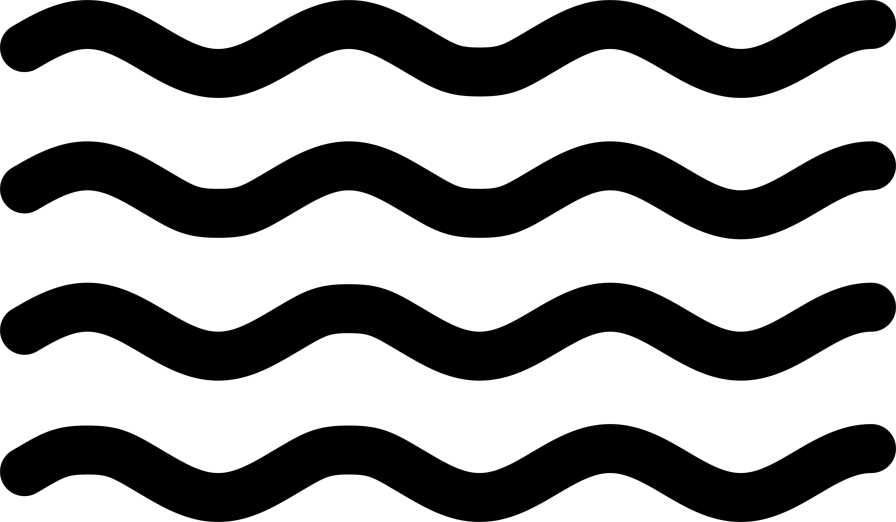
A Shadertoy shader for this pattern:

```glsl
const float PI = 3.14159265;
const float ASPECT = 12.0 / 7.0;     // canvas width when its height is 1
const float RADIUS = 0.0469;         // half of the stroke width
const float AMPLITUDE = 0.0469;
const float WAVELENGTH = 0.5;
const float FIRST_CREST = 0.1674;
const int ROWS = 4;
const int STEPS = 24;

// Bit n marks the n-th half wave of a row as slightly flattened
const int FLAT_BENDS[ROWS] = int[ROWS](8, 10, 4, 5);

float segmentDistance(vec2 p, vec2 a, vec2 b) {
    vec2 ab = b - a;
    float t = clamp(dot(p - a, ab) / max(dot(ab, ab), 1e-9), 0.0, 1.0);
    return length(p - a - ab * t);
}

// Centre line of a wave, relative to its mean height
float waveHeight(float x, int flatBends) {
    float phase = 2.0 * PI * (x - FIRST_CREST) / WAVELENGTH;
    int bend = max(int(floor(phase / PI + 0.5)), 0);
    float flatten = 0.06 * float((flatBends >> bend) & 1);
    float c = cos(phase);
    return AMPLITUDE * (c - flatten * cos(3.0 * phase) * c * c);
}

vec2 wavePoint(float x, int flatBends) {
    float cx = clamp(x, RADIUS, ASPECT - RADIUS);
    return vec2(cx, waveHeight(cx, flatBends));
}

// Round-capped stroke following the nearby part of the wave
float waveDistance(vec2 p, int flatBends) {
    float reach = 1.3 * RADIUS;
    float nearest = 1.0;
    vec2 a = wavePoint(p.x - reach, flatBends);
    for (int i = 1; i <= STEPS; i++) {
        float offset = reach * (2.0 * float(i) / float(STEPS) - 1.0);
        vec2 b = wavePoint(p.x + offset, flatBends);
        nearest = min(nearest, segmentDistance(p, a, b));
        a = b;
    }
    return nearest - RADIUS;
}

void mainImage(out vec4 fragColor, in vec2 fragCoord) {
    vec2 p = fragCoord / iResolution.xy * vec2(ASPECT, 1.0);
    float pixel = 1.0 / iResolution.y;

    // Stack the rows from top to bottom
    float margin = AMPLITUDE + RADIUS;
    float pitch = (1.0 - 2.0 * margin) / float(ROWS - 1);
    float top = 1.0 - margin;
    float row = clamp(floor((top - p.y) / pitch + 0.5), 0.0, float(ROWS - 1));
    p.y -= top - row * pitch;

    // Black stroke on white paper
    float d = waveDistance(p, FLAT_BENDS[int(row)]);
    float paper = smoothstep(-0.75 * pixel, 0.75 * pixel, d);
    fragColor = vec4(vec3(paper), 1.0);
}
```
